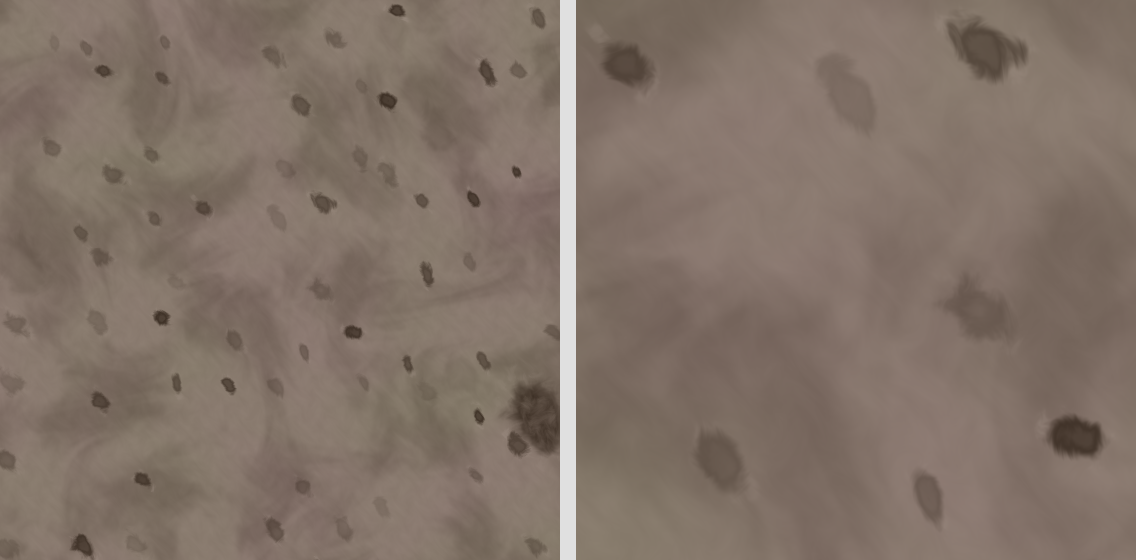
Left, the full canvas; right, a detail of the centre.
Give the GLSL for this texture, as a WebGL 1 fragment shader.

```glsl
precision highp float;
// Weathered grey-brown stone: a soft mottled ground pierced by small slanted pits.
// Layered, warped sines make the mottling and ragged edges; jittered cells
// scatter pits and faint smudges, with one larger hollow near the right edge.

uniform vec2 u_resolution;

const vec3 STONE_LIGHT = vec3(0.540, 0.480, 0.435);
const vec3 STONE_SHADE = vec3(0.462, 0.402, 0.360);
const vec3 PIT_DARK = vec3(0.185, 0.135, 0.095);
const vec3 RIM_LIGHT = vec3(0.620, 0.560, 0.520);
const vec3 MOSS_TINT = vec3(-0.014, 0.006, -0.016);

const float SLANT = -0.95;              // main direction of the pits, radians
const float SLANT_SPREAD = 0.9;
const float PIT_CELLS = 9.0;            // cells across the canvas
const float PIT_CHANCE = 0.78;
const vec2 PIT_SIZE = vec2(0.020, 0.0125); // half length, half width
const float SMUDGE_CELLS = 5.0;
const float SMUDGE_CHANCE = 0.45;
const vec2 SMUDGE_SIZE = vec2(0.050, 0.034);
const float SMUDGE_DEPTH = 0.20;
const vec2 HOLLOW_AT = vec2(0.965, 0.255);
const vec2 HOLLOW_SIZE = vec2(0.064, 0.052);
const float RAGGED = 0.45;              // roughness of the outlines
const float GRAIN = 0.014;

vec3 hash3(vec2 cell) {
  vec3 k = vec3(dot(cell, vec2(127.1, 311.7)),
                dot(cell, vec2(269.5, 183.3)),
                dot(cell, vec2(419.2, 371.9)));
  return fract(sin(k) * 43758.55);
}

vec2 rotate(vec2 v, float angle) {
  float c = cos(angle), s = sin(angle);
  return vec2(c * v.x + s * v.y, c * v.y - s * v.x);
}

// Layered sines, turned and warped at every octave; about -1 to 1.
float waves(vec2 p) {
  float sum = 0.0, amp = 0.5;
  for (int i = 0; i < 5; i++) {
    p = rotate(p, 1.13) * 1.7 + 1.37;
    p += 0.7 * sin(p.yx * 0.8 + 2.1);
    sum += amp * sin(p.x) * sin(p.y);
    amp *= 0.6;
  }
  return sum;
}

// Darkness (x) and bright lower rim (y) of one oval with a ragged outline.
vec2 oval(vec2 offset, vec2 size, float angle, float rough) {
  vec2 q = rotate(offset, angle) / size;
  float r = length(q);
  float d = r + RAGGED * rough;
  float body = 1.0 - smoothstep(0.55, 1.25, d);
  body *= 0.72 + 0.28 * smoothstep(0.1, 0.7, abs(d - 0.15));
  float band = (d - 1.35) * 4.5;
  float rim = exp(-band * band) * smoothstep(0.3, 1.0, abs(q.x) / max(r, 0.01));
  return vec2(body, rim);
}

// Scatter ovals over jittered cells; keep the deepest at each point.
vec2 scatter(vec2 p, float cells, float chance, vec2 size, float rough, float seed) {
  vec2 home = floor(p * cells);
  vec2 result = vec2(0.0);
  for (int j = -1; j <= 1; j++) {
    for (int i = -1; i <= 1; i++) {
      vec2 cell = home + vec2(float(i), float(j));
      vec3 place = hash3(cell + seed);
      vec3 look = hash3(cell + seed + 57.3);
      vec2 centre = (cell + 0.08 + 0.84 * place.xy) / cells;
      vec2 extent = size * mix(0.65, 1.25, look.x);
      extent.y *= mix(0.75, 1.2, look.y);
      float angle = SLANT + SLANT_SPREAD * (look.y - 0.5);
      float depth = 0.17 + 0.78 * pow(look.z, 1.6);
      vec2 mark = oval(p - centre, extent, angle, rough) * depth;
      result = max(result, mark * step(place.z, chance));
    }
  }
  return result;
}

void main() {
  vec2 p = gl_FragCoord.xy / min(u_resolution.x, u_resolution.y);

  // Mottled ground with faint mossy and rosy patches and slanted fine grain.
  float mottle = waves(p * 10.0 + 3.0);
  float tint = waves(p * 5.0 + 17.0);
  float grain = waves(rotate(p, SLANT) * vec2(60.0, 95.0));
  vec3 color = mix(STONE_SHADE, STONE_LIGHT, smoothstep(-0.65, 0.38, mottle));
  color += MOSS_TINT * tint + GRAIN * grain;

  // Faint smudges, then pits and the large hollow.
  float rough = waves(p * 70.0 + 9.0);
  float coarse = waves(p * 32.0 + 5.0);
  float smudge = scatter(p, SMUDGE_CELLS, SMUDGE_CHANCE, SMUDGE_SIZE, coarse, 31.0).x;
  vec2 pits = scatter(p, PIT_CELLS, PIT_CHANCE, PIT_SIZE, rough, 4.0);
  vec2 hollow = oval(p - HOLLOW_AT, HOLLOW_SIZE, SLANT, 0.6 * coarse + 0.3 * rough);
  hollow *= vec2(0.76 + 0.3 * rough, 0.3);

  float dark = clamp(max(pits.x, hollow.x), 0.0, 1.0);
  float rim = max(pits.y, hollow.y) * smoothstep(-0.1, 0.5, grain);
  color = mix(color, PIT_DARK, SMUDGE_DEPTH * smudge);
  color = mix(color, RIM_LIGHT, 0.5 * rim * (1.0 - dark));
  color = mix(color, PIT_DARK, dark);
  gl_FragColor = vec4(color, 1.0);
}
```
